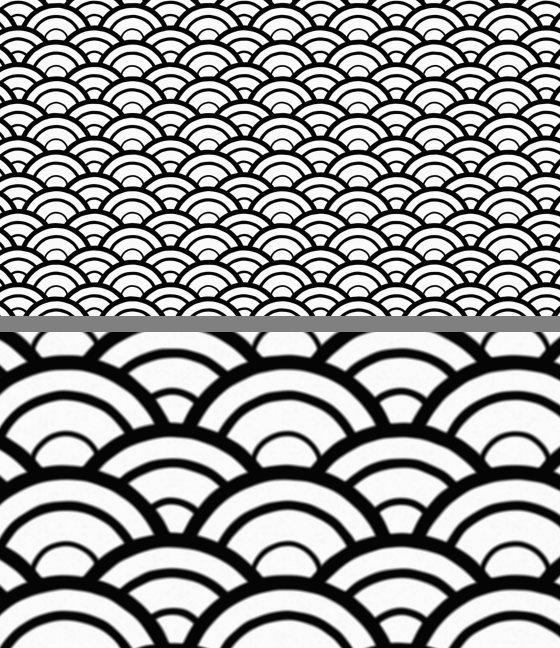
Top, the full canvas; bottom, a detail of the centre.
A WebGL 2 fragment shader for this pattern:

```glsl
#version 300 es
precision highp float;

uniform vec2 u_resolution;
out vec4 fragColor;

// Lengths are fractions of the canvas height
#define PITCH vec2(0.2384, 0.1161)
#define ORIGIN vec2(0.1806, 0.0583)
#define DROP 0.0713
#define DRIFT 0.0028
#define RADIUS 0.1195
#define RIM 0.0153
#define MIDDLE vec2(0.0769, 0.0100)
#define HUMP_RADIUS 0.0366
#define HUMP_WIDTH vec2(0.0055, 0.0075)
#define SOFTNESS 0.0024
#define WOBBLE 0.0012
#define GRAIN 0.03

const vec3 INK = vec3(0.02);
const vec3 PAPER = vec3(0.985);

vec2 hashGradient(vec2 cell) {
    vec3 h = fract(cell.xyx * vec3(0.1031, 0.1030, 0.0973));
    h += dot(h, h.yzx + 33.33);
    return fract((h.xx + h.yz) * h.zy) * 2.0 - 1.0;
}

float gradientNoise(vec2 p) {
    vec2 i = floor(p), f = fract(p);
    vec2 u = f * f * f * (f * (f * 6.0 - 15.0) + 10.0);
    vec2 e = vec2(1.0, 0.0);
    float a = dot(hashGradient(i), f);
    float b = dot(hashGradient(i + e.xy), f - e.xy);
    float c = dot(hashGradient(i + e.yx), f - e.yx);
    float d = dot(hashGradient(i + e.xx), f - e.xx);
    return mix(mix(a, b, u.x), mix(c, d, u.x), u.y);
}

// Coverage of a shape from its signed distance
float fill(float dist, float soft) {
    return 1.0 - smoothstep(-soft, soft, dist);
}

float ring(float r, float radius, float width, float soft) {
    return fill(abs(r - radius) - 0.5 * width, soft);
}

// Distance to the nearest scale centre in one row; stagger is 0 or 0.5
float rowRadius(vec2 p, float row, float stagger) {
    float column = floor((p.x - ORIGIN.x) / PITCH.x - stagger + 0.5) + stagger;
    vec2 center = ORIGIN + PITCH * vec2(column, row);
    center.x += DRIFT * (mod(column + 0.5, 3.0) - 1.5);
    center.y -= DROP * 2.0 * stagger;
    return length(p - center);
}

// Paint one scale over the rows behind it
vec3 paintScale(vec3 behind, vec3 paper, float r, float humpWidth, float soft) {
    float ink = ring(r, RADIUS - 0.5 * RIM, RIM, soft);
    ink = max(ink, fill(RADIUS - 0.5 * RIM - r, soft));
    ink = max(ink, ring(r, MIDDLE.x, MIDDLE.y, soft));
    ink = max(ink, ring(r, HUMP_RADIUS, humpWidth, soft));
    return mix(behind, mix(paper, INK, ink), fill(r - RADIUS, soft));
}

void main() {
    vec2 p = gl_FragCoord.xy / u_resolution.y;
    float soft = max(SOFTNESS, 0.7 / u_resolution.y);

    // Slightly uneven line edges and faint paper grain
    float wobble = WOBBLE * gradientNoise(p * 45.0);
    vec3 paper = PAPER - GRAIN * abs(gradientNoise(p * 140.0));

    // Rows from back to front, each a tall row then a lower staggered one
    vec3 color = paper;
    float nearestRow = floor((p.y - ORIGIN.y) / PITCH.y);
    for (int i = 0; i < 4; i++) {
        float row = nearestRow + 1.0 - float(i);
        float tall = rowRadius(p, row, 0.0) + wobble;
        color = paintScale(color, paper, tall, HUMP_WIDTH.x, soft);
        float low = rowRadius(p, row, 0.5) + wobble;
        color = paintScale(color, paper, low, HUMP_WIDTH.y, soft);
    }
    fragColor = vec4(color, 1.0);
}
```
